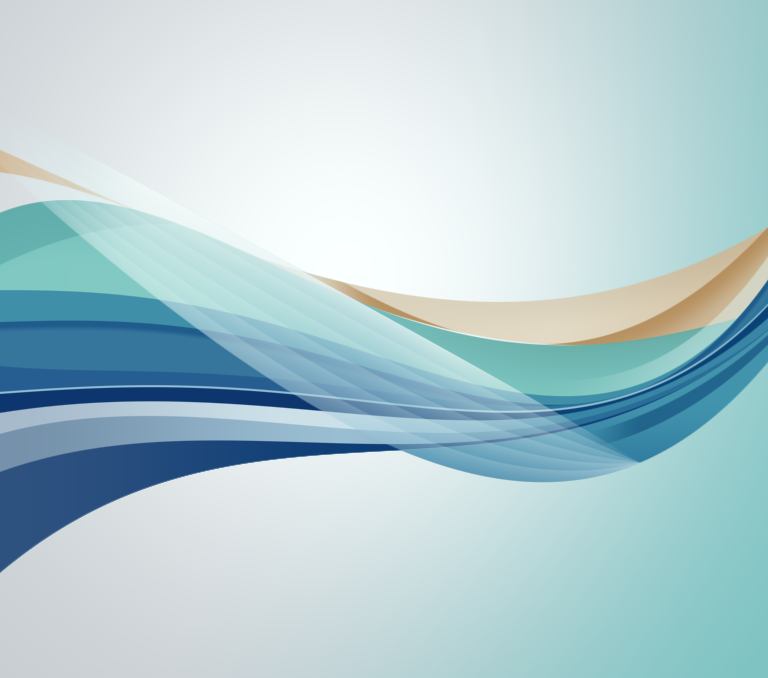
Write a Shadertoy shader that draws this background.

```glsl
// Overlapping translucent blue, teal and sand ribbons sweeping over a soft grey-aqua glow.

// Smooth quartic through five heights spaced evenly across the canvas.
float curve(float x, float a, float b, float c, float d, float e) {
    float t = 4.0 * x;
    float d2 = c - 2.0 * b + a;
    float d3 = d - 3.0 * c + 3.0 * b - a;
    float d4 = e - 4.0 * d + 6.0 * c - 4.0 * b + a;
    return a + t * (b - a + (t - 1.0) / 2.0 * (d2 + (t - 2.0) / 3.0 * (d3 + (t - 3.0) / 4.0 * d4)));
}

// Antialiased coverage of the area under a curve.
float below(float y, float h) {
    float s = h - y;
    return smoothstep(-0.8, 0.8, s / max(fwidth(s), 1e-5));
}

float band(float y, float top, float bottom) {
    return below(y, top) * (1.0 - below(y, bottom));
}

// Soft light that starts at a curve and fades downward.
float sheen(float y, float h, float falloff) {
    return below(y, h) * exp(-max(h - y, 0.0) * falloff);
}

vec3 backdrop(vec2 p) {
    float aqua = smoothstep(0.3, 1.15, p.x + 0.3 * (0.5 - p.y));
    vec3 col = mix(vec3(0.77, 0.79, 0.81), vec3(0.47, 0.75, 0.75), aqua);
    vec2 q = (p - vec2(0.45, 0.6)) * vec2(1.13, 1.0);
    return mix(col, vec3(0.98, 1.0, 1.0), exp(-4.0 * dot(q, q)));
}

void mainImage(out vec4 fragColor, in vec2 fragCoord) {
    vec2 p = fragCoord / iResolution.xy;
    float x = p.x, y = p.y;

    // Ribbon edges, from upper to lower
    float sandTop = curve(x, 0.779, 0.656, 0.571, 0.563, 0.665);
    float sandLow = curve(x, 0.746, 0.655, 0.541, 0.491, 0.543);
    float sandArm = curve(x, 0.779, 0.712, 0.553, 0.496, 0.665);
    float tealTop = curve(x, 0.686, 0.662, 0.541, 0.491, 0.543);
    float aquaTop = curve(x, 0.572, 0.550, 0.472, 0.416, 0.583);
    float blueTop = curve(x, 0.525, 0.516, 0.451, 0.404, 0.587);
    float deepTop = curve(x, 0.460, 0.450, 0.422, 0.404, 0.560);
    float navyTop = curve(x, 0.419, 0.428, 0.404, 0.398, 0.549);
    float paleTop = curve(x, 0.391, 0.407, 0.386, 0.392, 0.531);
    float greyTop = curve(x, 0.360, 0.385, 0.364, 0.381, 0.513);
    float baseTop = curve(x, 0.304, 0.350, 0.345, 0.372, 0.504);
    float baseLow = curve(x, 0.156, 0.301, 0.335, 0.369, 0.513);
    float bowlLow = curve(x, 0.757, 0.521, 0.347, 0.292, 0.466);
    float rayTop  = curve(x, 0.838, 0.689, 0.535, 0.375, 0.192);
    float right = smoothstep(0.45, 0.75, x);
    float body = 1.0 - below(y, baseLow);

    vec3 col = backdrop(p);

    // Sand ribbon with its darker fold
    vec3 sand = mix(vec3(0.82, 0.70, 0.56), vec3(0.85, 0.81, 0.72), smoothstep(0.1, 0.45, x));
    sand = mix(sand, vec3(0.80, 0.71, 0.58), smoothstep(0.7, 1.0, x));
    sand += 0.04 * smoothstep(0.0, 0.05, sandTop - y) * right;
    col = mix(col, sand, 0.92 * band(y, sandTop, sandLow));
    float fold = below(y, sandArm) * band(y, sandTop, sandLow) * smoothstep(0.4, 0.5, x);
    vec3 foldColor = mix(vec3(0.70, 0.54, 0.34), vec3(0.79, 0.71, 0.58),
                         smoothstep(0.0, 0.06, sandArm - y));
    col = mix(col, foldColor, 0.9 * fold);

    // Bowl hanging under the right half
    float bowl = band(y, blueTop, bowlLow) * smoothstep(0.45, 0.5, x);
    vec3 bowlColor = mix(vec3(0.18, 0.47, 0.62), vec3(0.26, 0.58, 0.68), smoothstep(0.28, 0.42, y));
    col = mix(col, bowlColor, bowl);
    float shade = band(y, mix(baseLow, bowlLow, 0.15), mix(baseLow, bowlLow, 0.45));
    col = mix(col, vec3(0.09, 0.34, 0.51), 0.75 * bowl * shade * smoothstep(0.76, 0.84, x));

    // Teal ribbon, with an arched overlap at the left
    vec3 teal = mix(vec3(0.42, 0.72, 0.71), vec3(0.48, 0.78, 0.75), smoothstep(0.0, 0.1, tealTop - y));
    teal = mix(teal, vec3(0.37, 0.64, 0.60), 0.6 * right * exp(-30.0 * max(tealTop - y, 0.0)));
    col = mix(col, teal, 0.94 * body * below(y, tealTop));
    float arch = 0.67 - 1.26 * (x - 0.22) * (x - 0.22);
    float overlap = band(y, tealTop, arch) * (1.0 - smoothstep(0.15, 0.35, x));
    col = mix(col, vec3(0.32, 0.64, 0.64), 0.55 * overlap);
    float glint = band(y, blueTop + 0.035, blueTop) * smoothstep(0.7, 0.95, x);
    col = mix(col, vec3(0.86, 0.95, 0.94), 0.5 * glint);

    // Stacked blue bands, each covering the one before
    col = mix(col, vec3(0.25, 0.56, 0.66), body * below(y, aquaTop));
    vec3 blue = mix(vec3(0.12, 0.36, 0.55), vec3(0.21, 0.46, 0.61), smoothstep(0.006, 0.016, blueTop - y));
    col = mix(col, blue, body * below(y, blueTop));
    col = mix(col, mix(vec3(0.15, 0.37, 0.57), vec3(0.17, 0.46, 0.60), right), body * below(y, deepTop));
    col = mix(col, vec3(0.62, 0.79, 0.86), 0.9 * body * below(y, navyTop + 0.003));
    col = mix(col, mix(vec3(0.05, 0.21, 0.43), vec3(0.04, 0.26, 0.46), right), body * below(y, navyTop));
    vec3 pale = mix(vec3(0.65, 0.73, 0.80), vec3(0.80, 0.88, 0.91), smoothstep(0.0, 0.4, x));
    col = mix(col, mix(pale, vec3(0.22, 0.52, 0.65), right), body * below(y, paleTop));
    vec3 grey = mix(vec3(0.46, 0.57, 0.67), vec3(0.60, 0.74, 0.82), smoothstep(0.0, 0.45, x));
    col = mix(col, mix(grey, vec3(0.16, 0.43, 0.59), right), body * below(y, greyTop));
    vec3 base = mix(vec3(0.18, 0.32, 0.50), vec3(0.05, 0.24, 0.46), smoothstep(0.0, 0.5, x));
    col = mix(col, base, body * below(y, baseTop));

    // Diagonal translucent sheet
    float sheet = band(y, rayTop, bowlLow) * smoothstep(-0.05, 0.16, x);
    vec3 tint = mix(vec3(0.85, 0.93, 0.93), vec3(0.33, 0.60, 0.73), smoothstep(0.2, 0.58, x));
    col = mix(col, tint, 0.38 * sheet * (1.0 - smoothstep(0.5, 0.7, x)));

    // Fanned streaks and the bright leading ray
    for (int i = 1; i < 6; i++) {
        float edge = mix(bowlLow, rayTop, float(i) / 6.0);
        col = mix(col, vec3(0.90, 0.97, 0.97), 0.2 * sheet * sheen(y, edge, 28.0));
    }
    float rayFade = smoothstep(0.08, 0.2, x) * (1.0 - smoothstep(0.55, 0.86, x));
    col = mix(col, vec3(0.96, 0.99, 0.98), 0.75 * sheet * rayFade * sheen(y, rayTop, 14.0));

    fragColor = vec4(clamp(col, 0.0, 1.0), 1.0);
}
```
